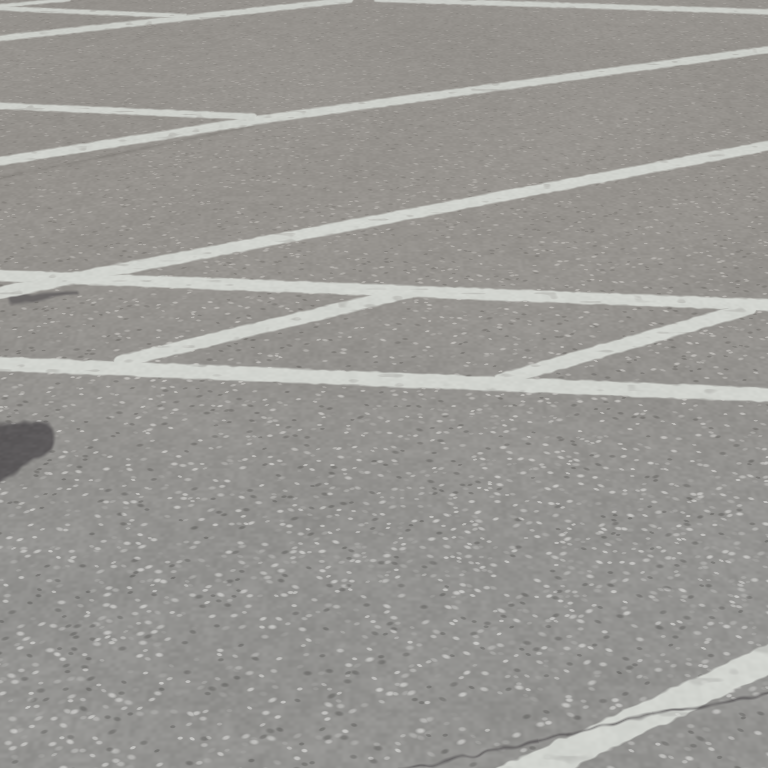
This texture is drawn by a three.js fragment shader. Its source:

```glsl
varying vec2 vUv;

#define ASPHALT_NEAR vec3(0.575, 0.573, 0.564)
#define ASPHALT_FAR vec3(0.585, 0.572, 0.553)
#define PAINT vec3(0.83, 0.84, 0.82)
#define SHADOW vec3(0.35, 0.34, 0.345)
#define HORIZON 1.9
#define GRAIN_DENSITY vec2(200.0, 500.0)
#define GRAIN_CONTRAST 0.075
#define CHIP_CONTRAST 0.19
#define EDGE_SOFTNESS 0.0017

float hash(vec2 p) {
  vec3 q = fract(p.xyx * vec3(0.1031, 0.1030, 0.0973));
  q += dot(q, q.yzx + 33.33);
  return fract((q.x + q.y) * q.z);
}

float valueNoise(vec2 p) {
  vec2 cell = floor(p), f = fract(p);
  f = f * f * (3.0 - 2.0 * f);
  float low = mix(hash(cell), hash(cell + vec2(1.0, 0.0)), f.x);
  float high = mix(hash(cell + vec2(0.0, 1.0)), hash(cell + 1.0), f.x);
  return mix(low, high, f.y);
}

// Scattered stones: x holds pale chips, y holds dark pits
vec2 cellularChips(vec2 p, float cover) {
  vec2 cell = floor(p), chips = vec2(0.0);
  for (int j = -1; j <= 1; j++) {
    for (int i = -1; i <= 1; i++) {
      vec2 id = cell + vec2(float(i), float(j));
      float kind = hash(id + 71.0);
      vec2 center = id + 0.15 + 0.7 * vec2(hash(id), hash(id + 37.0));
      vec2 d = (p - center) * vec2(0.85, 1.1);
      d.y += d.x * (hash(id + 13.0) - 0.5);
      float stone = 1.0 - smoothstep(0.15, 0.35 + 0.3 * hash(id + 5.0), length(d));
      chips.x = max(chips.x, stone * smoothstep(1.0 - cover, 1.0, kind));
      chips.y = max(chips.y, stone * step(kind, 0.06));
    }
  }
  return chips;
}

// Distance to a capsule whose radius runs from ra to rb
float taper(vec2 p, vec2 a, vec2 b, float ra, float rb) {
  vec2 ab = b - a;
  float t = clamp(dot(p - a, ab) / dot(ab, ab), 0.0, 1.0);
  return length(p - a - ab * t) - mix(ra, rb, t);
}

float stripe(vec2 p, vec2 a, vec2 b, float halfWidth) {
  return taper(p, a, b, halfWidth, halfWidth);
}

float parkingLines(vec2 p) {
  // Far row
  float d = stripe(p, vec2(-0.02, 0.948), vec2(0.456, 1.0), 0.0038);
  d = min(d, stripe(p, vec2(-0.02, 0.990), vec2(0.241, 0.979), 0.003));
  d = min(d, stripe(p, vec2(-0.02, 0.990), vec2(0.09, 1.001), 0.0025));
  d = min(d, stripe(p, vec2(0.49, 1.001), vec2(1.02, 0.984), 0.0034));
  // Middle row
  d = min(d, taper(p, vec2(-0.02, 0.787), vec2(0.345, 0.845), 0.0058, 0.0055));
  d = min(d, taper(p, vec2(0.345, 0.845), vec2(1.02, 0.938), 0.0055, 0.0045));
  d = min(d, stripe(p, vec2(-0.02, 0.863), vec2(0.33, 0.848), 0.0043));
  // Near aisle and its cross bars
  d = min(d, taper(p, vec2(-0.02, 0.615), vec2(0.143, 0.647), 0.008, 0.0075));
  d = min(d, taper(p, vec2(0.143, 0.647), vec2(1.02, 0.814), 0.0075, 0.0063));
  d = min(d, stripe(p, vec2(-0.02, 0.642), vec2(1.02, 0.602), 0.0075));
  d = min(d, stripe(p, vec2(-0.02, 0.527), vec2(1.02, 0.485), 0.0092));
  d = min(d, stripe(p, vec2(0.156, 0.529), vec2(0.534, 0.620), 0.008));
  d = min(d, stripe(p, vec2(0.651, 0.505), vec2(0.977, 0.599), 0.0085));
  // Foreground bay
  return min(d, taper(p, vec2(0.64, -0.027), vec2(1.03, 0.156), 0.021, 0.0175));
}

float coverage(float d, float softness) {
  return 1.0 - smoothstep(-softness, softness, d);
}

void main() {
  vec2 p = vUv;
  float nearness = 1.0 - p.y;
  vec2 ground = vec2(p.x - 0.5, 1.0) / (HORIZON - p.y) * GRAIN_DENSITY + 300.0;

  // Asphalt with broad worn patches and stones that shrink with distance
  float patches = sin(p.x * 9.0 + 2.0 * sin(p.y * 13.0)) * sin(p.y * 17.0 - p.x * 5.0 + 1.0);
  float grain = 0.6 * valueNoise(ground * 1.3) + 0.4 * valueNoise(ground * 0.45) - 0.5;
  float worn = exp(-28.0 * pow(p.y - 0.17 - 0.12 * p.x, 2.0));
  vec2 chips = cellularChips(ground * 0.85, 0.16 + 0.16 * worn + 0.05 * patches);
  float strength = mix(0.25, 1.0, smoothstep(0.0, 0.7, nearness));
  vec3 color = mix(ASPHALT_NEAR, ASPHALT_FAR, smoothstep(0.2, 0.8, p.y));
  color += 0.008 * patches + GRAIN_CONTRAST * grain * mix(0.6, 1.0, nearness);
  color += (CHIP_CONTRAST * chips.x - 0.1 * chips.y) * strength;

  // Faint seam beside the middle row
  float seam = stripe(p, vec2(-0.02, 0.764), vec2(0.33, 0.836), 0.001);
  color -= 0.055 * coverage(seam, 0.003) * (0.5 + valueNoise(p * 50.0));

  // Cast shadows
  vec2 ragged = p + 0.005 * (vec2(valueNoise(p * 95.0), valueNoise(p * 95.0 + 40.0)) - 0.5);
  float blob = taper(ragged, vec2(-0.02, 0.407), vec2(0.049, 0.429), 0.042, 0.023);
  float sliver = taper(ragged, vec2(0.018, 0.610), vec2(0.098, 0.619), 0.006, 0.002);
  color = mix(color, SHADOW + 0.05 * grain, 0.96 * coverage(blob, 0.004));
  color = mix(color, SHADOW, 0.72 * coverage(sliver, 0.003));

  // Paint with chipped borders and scuffs
  float chipped = (valueNoise(ground * 0.7) - 0.5) * mix(0.001, 0.005, nearness * nearness);
  float paint = coverage(parkingLines(p) + chipped, EDGE_SOFTNESS);
  float scuff = smoothstep(0.76, 0.95, valueNoise(ground * vec2(0.35, 0.6) + 91.0));
  vec3 paintColor = PAINT + 0.04 * grain - 0.025 * smoothstep(0.7, 1.0, p.y);
  color = mix(color, paintColor, paint * (0.97 - 0.28 * scuff));

  // Crack crossing the foreground
  vec2 bent = p + vec2(0.0, 0.008 * (valueNoise(p * 55.0) - 0.5));
  float crack = taper(bent, vec2(0.52, -0.003), vec2(0.70, 0.034), 0.001, 0.002);
  crack = min(crack, stripe(bent, vec2(0.70, 0.034), vec2(0.85, 0.069), 0.0013));
  crack = min(crack, stripe(bent, vec2(0.85, 0.069), vec2(1.02, 0.103), 0.0016));
  float crackDepth = 0.45 + 0.45 * valueNoise(p * 70.0 + 20.0);
  color = mix(color, SHADOW, crackDepth * coverage(crack, 0.0022));

  gl_FragColor = vec4(color, 1.0);
}
```
